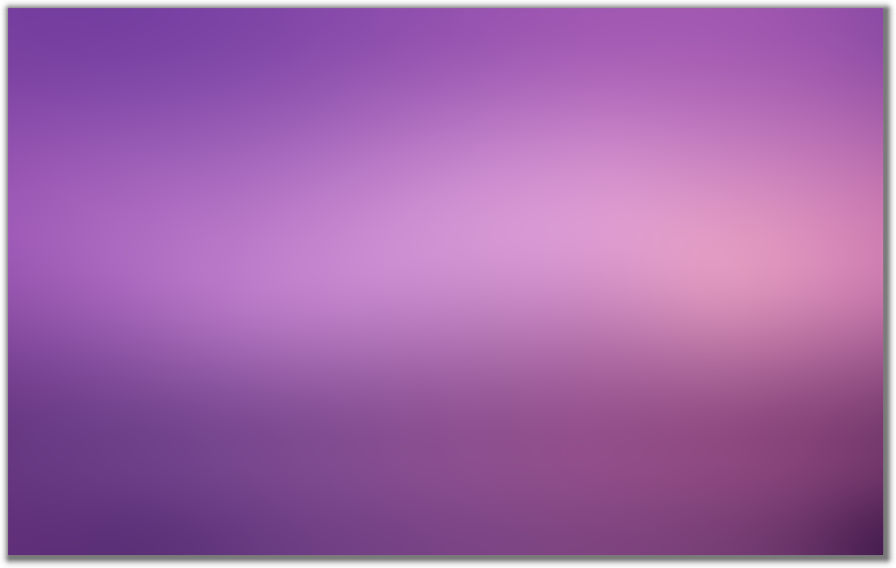
A Shadertoy shader for this background:

```glsl
// A soft violet and pink panel with a drop shadow on white.
// Four horizontal colour ramps are blended vertically around a wavy bright
// ridge, then tinted by a few broad glows.

// Smooth cubic ramp through four evenly spaced colours, given in 0..255.
vec3 ramp(float u, vec3 a, vec3 b, vec3 c, vec3 d) {
    float t = u * 3.0;
    vec3 sum = -a * (t - 1.0) * (t - 2.0) * (t - 3.0) / 6.0
             + b * t * (t - 2.0) * (t - 3.0) / 2.0
             - c * t * (t - 1.0) * (t - 3.0) / 2.0
             + d * t * (t - 1.0) * (t - 2.0) / 6.0;
    return sum / 255.0;
}

float glow(vec2 p, vec2 centre, vec2 radius) {
    vec2 q = (p - centre) / radius;
    return exp(-dot(q, q));
}

float boxDistance(vec2 p, vec2 halfSize) {
    vec2 q = abs(p) - halfSize;
    return length(max(q, 0.0)) + min(max(q.x, q.y), 0.0);
}

vec3 panelColour(vec2 p) {
    vec3 top = ramp(p.x, vec3(118, 62, 158), vec3(131, 72, 168),
                         vec3(160, 88, 178), vec3(140, 75, 165));
    vec3 ridge = ramp(p.x, vec3(158, 90, 182), vec3(195, 131, 205),
                           vec3(218, 153, 210), vec3(206, 125, 178));
    vec3 low = ramp(p.x, vec3(103, 55, 130), vec3(126, 74, 144),
                         vec3(145, 78, 138), vec3(118, 58, 110));
    vec3 bottom = ramp(p.x, vec3(98, 48, 122), vec3(110, 62, 132),
                            vec3(126, 68, 128), vec3(84, 40, 90));

    // The ridge sags on the left and again toward the right edge.
    float sag = (p.x - 0.28) / 0.2;
    float ridgeY = 0.60 - 0.08 * exp(-sag * sag)
                 - 0.05 * smoothstep(0.65, 0.85, p.x);

    vec3 colour = mix(bottom, low, smoothstep(0.0, 0.19, p.y));
    colour = mix(colour, ridge, smoothstep(0.19, ridgeY, p.y));
    colour = mix(colour, top, smoothstep(ridgeY, 1.0, p.y));

    // Pink warmth on the right, shade in the lower corners.
    colour += vec3(0.03, 0.025, -0.03) * glow(p, vec2(0.82, 0.52), vec2(0.13, 0.17));
    colour -= vec3(0.03, 0.02, 0.03) * glow(p, vec2(0.16, 0.0), vec2(0.12, 0.14));
    colour -= vec3(0.05, 0.04, 0.04) * glow(p, vec2(1.0, 0.0), vec2(0.08, 0.14));
    return colour;
}

void mainImage(out vec4 fragColor, in vec2 fragCoord) {
    vec2 p = fragCoord / iResolution.xy * vec2(1.58, 1.0);
    vec2 low = vec2(0.0144, 0.0226), high = vec2(1.5576, 0.9856);
    vec2 centre = (low + high) * 0.5, halfSize = (high - low) * 0.5;

    // White surround with a shadow cast to the lower right.
    float away = max(boxDistance(p - centre - vec2(0.004, -0.004), halfSize), 0.0);
    vec3 colour = vec3(1.0 - 0.52 * exp(-pow(away / 0.0095, 2.0)));

    float pixel = 1.0 / iResolution.y;
    float inside = 1.0 - smoothstep(-0.5 * pixel, 0.5 * pixel,
                                    boxDistance(p - centre, halfSize));
    vec2 local = clamp((p - low) / (high - low), 0.0, 1.0);
    colour = mix(colour, panelColour(local), inside);
    fragColor = vec4(colour, 1.0);
}
```
